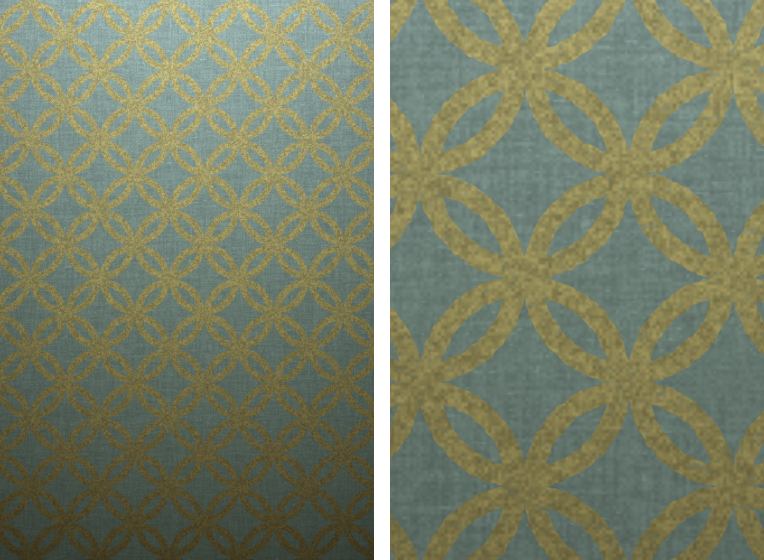
Left, the full canvas; right, a detail of the centre.
A Shadertoy shader for this pattern:

```glsl
// Interlaced gold ring lattice on woven teal cloth, fading from light to dark.

const float PERIOD = 0.1241;             // ring diameter, in canvas heights
const vec2 ANCHOR = vec2(0.3027, 0.5013); // one crossing of the lattice
const float RING_OUTER = 1.02;           // stroke edges, relative to ring radius
const float RING_INNER = 0.82;

float hash(vec2 p) {
    vec3 q = fract(vec3(p.xyx) * 0.1031);
    q += dot(q, q.yzx + 33.33);
    return fract((q.x + q.y) * q.z);
}

float noise(vec2 p) {
    vec2 cell = floor(p), f = fract(p);
    f = f * f * (3.0 - 2.0 * f);
    float low = mix(hash(cell), hash(cell + vec2(1, 0)), f.x);
    float high = mix(hash(cell + vec2(0, 1)), hash(cell + vec2(1, 1)), f.x);
    return mix(low, high, f.y);
}

vec3 ramp(vec3 low, vec3 mid, vec3 high, float t) {
    return t < 0.5 ? mix(low, mid, 2.0 * t) : mix(mid, high, 2.0 * t - 1.0);
}

// Signed distance to the ring strokes, clipped to the petals where rings overlap
float petalDistance(vec2 p, float period) {
    vec2 lattice = vec2(p.x + p.y, p.x - p.y) / period;
    vec2 c = abs(fract(lattice) - 0.5);
    c = vec2(max(c.x, c.y), min(c.x, c.y));
    float radius = sqrt(0.5);
    float fromRing = length(c - vec2(1.0, 0.0)) / radius;
    float middle = 0.5 * (RING_OUTER + RING_INNER);
    float halfWidth = 0.5 * (RING_OUTER - RING_INNER);
    return (abs(fromRing - middle) - halfWidth) * 0.5 * period;
}

// Crossed threads with slubs and pale flecks
float weave(vec2 p) {
    float warp = noise(p * vec2(420.0, 45.0));
    float weft = noise(p * vec2(40.0, 420.0) + 71.0);
    float grain = noise(p * 480.0 + 19.0);
    float fleck = smoothstep(0.84, 0.98, noise(p * vec2(190.0, 310.0) + 7.0));
    return 0.09 * (warp + weft - 1.0) + 0.11 * (grain - 0.5) + 0.10 * fleck;
}

// Coarse and fine metallic grain
float glitter(vec2 p) {
    float coarse = noise(p * 240.0 + 31.0) - 0.5;
    float fine = noise(p * 500.0 + 53.0) - 0.5;
    return 0.16 * coarse + 0.22 * fine;
}

void mainImage(out vec4 fragColor, in vec2 fragCoord) {
    vec2 uv = fragCoord / iResolution.xy;
    vec2 p = fragCoord / iResolution.y;
    float pixel = 1.0 / iResolution.y;

    // Cloth
    vec3 cloth = ramp(vec3(0.22, 0.26, 0.225), vec3(0.40, 0.475, 0.445),
                      vec3(0.59, 0.69, 0.68), uv.y);
    cloth *= 1.0 + weave(p);

    // Gold ink
    vec3 gold = ramp(vec3(0.25, 0.22, 0.12), vec3(0.54, 0.51, 0.32),
                     vec3(0.74, 0.71, 0.49), uv.y);
    gold *= 1.0 + glitter(p);

    // Print with slightly ragged edges and thin worn spots
    float ragged = 0.0016 * (noise(p * 330.0) - 0.5);
    float d = petalDistance(p - ANCHOR, PERIOD) + ragged;
    float ink = 1.0 - smoothstep(-pixel, pixel, d);
    ink *= 1.0 - 0.3 * smoothstep(0.72, 0.95, noise(p * 280.0 + 97.0));
    vec3 color = mix(cloth, gold, ink);

    // Soft shading toward the sides
    float side = 2.0 * uv.x - 1.0;
    color *= 1.03 - 0.12 * side * side;

    fragColor = vec4(color, 1.0);
}
```
